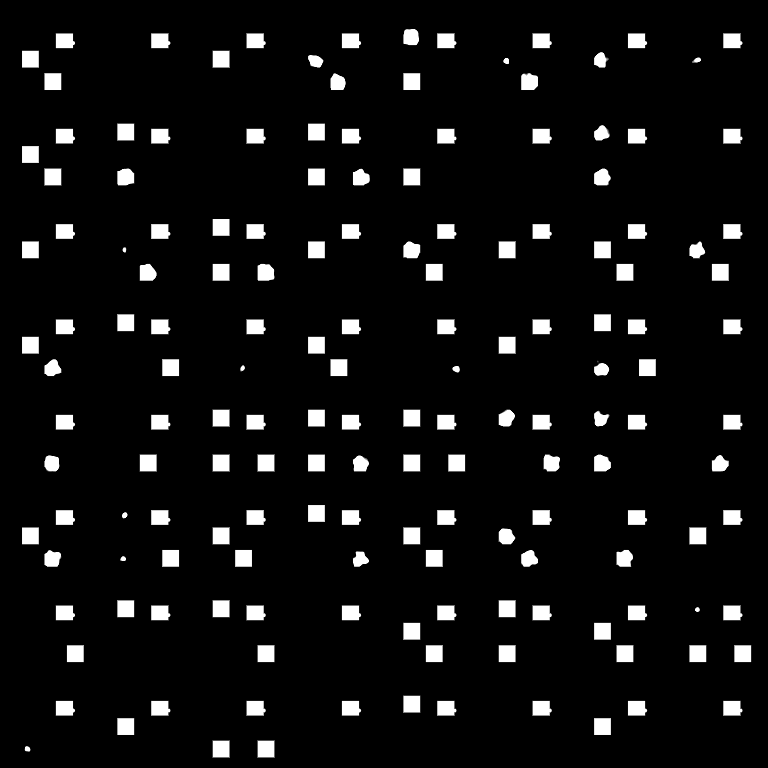
Give the GLSL for this pattern, as a Shadertoy shader.

```glsl
// White marks on black in an 8 by 8 grid of cells. Every cell holds one notched block;
// an L-shaped track of five slots adds random squares, odd or even slots per cell.
// Hashes choose which squares exist, and gradient noise erodes some of them to blobs.

const float PITCH = 0.12415;                  // cell size as a share of the canvas
const vec2 FIRST_SLOT = vec2(0.319, 0.385);   // slot positions in cell units, y down
const float SLOT_STEP = 0.2355;
const float SQUARE_HALF = 0.088;
const vec2 BLOCK_CENTER = vec2(0.676, 0.428);
const vec2 BLOCK_HALF = vec2(0.090, 0.077);
const vec2 NUB_CENTER = vec2(0.766, 0.452);
const float NUB_RADIUS = 0.021;

// Integer hash of a cell and a channel, giving 0 to 1
float hash(ivec2 cell, int channel) {
    uint h = uint(cell.x) * 1597334677u ^ uint(cell.y) * 3812015801u;
    h ^= uint(channel + 1) * 2654435769u;
    h = (h ^ (h >> 16)) * 2246822519u;
    h = (h ^ (h >> 13)) * 3266489917u;
    return float((h ^ (h >> 16)) >> 8) / 16777216.0;
}

float cornerSlope(ivec2 corner, vec2 offset) {
    float angle = 6.28318 * hash(corner, 40);
    return dot(vec2(cos(angle), sin(angle)), offset);
}

float gradientNoise(vec2 p) {
    ivec2 i = ivec2(floor(p));
    vec2 f = fract(p);
    vec2 u = f * f * f * (f * (f * 6.0 - 15.0) + 10.0);
    float low = mix(cornerSlope(i, f),
                    cornerSlope(i + ivec2(1, 0), f - vec2(1, 0)), u.x);
    float high = mix(cornerSlope(i + ivec2(0, 1), f - vec2(0, 1)),
                     cornerSlope(i + ivec2(1, 1), f - vec2(1, 1)), u.x);
    return mix(low, high, u.y);
}

float boxDistance(vec2 p, vec2 halfSize) {
    vec2 d = abs(p) - halfSize;
    return length(max(d, 0.0)) + min(max(d.x, d.y), 0.0);
}

// The constant block with a small nub on its right side
float blockDistance(vec2 local) {
    float block = boxDistance(local - BLOCK_CENTER, BLOCK_HALF);
    return min(block, length(local - NUB_CENTER) - NUB_RADIUS);
}

// Slots run down the left side, then along the bottom
vec2 slotCenter(int slot) {
    return FIRST_SLOT + SLOT_STEP * vec2(max(slot - 2, 0), min(slot, 2));
}

// A square, cut by a rough disc when it is worn
float wornSquareDistance(vec2 p, vec2 noisePoint, float wear) {
    float square = boxDistance(p, vec2(SQUARE_HALF));
    if (wear < 0.63) return square;
    float radius = wear > 0.96 ? 0.028 : mix(0.102, 0.074, (wear - 0.63) / 0.33);
    float rough = 0.05 * gradientNoise(noisePoint * 13.0);
    float disc = length(p - vec2(-0.014, 0.012)) - radius + rough;
    return max(square, disc);
}

float cellDistance(vec2 grid) {
    ivec2 cell = ivec2(floor(grid));
    vec2 local = fract(grid);
    float d = blockDistance(local);

    // Even cells use three slots, odd cells two
    int parity = hash(cell, 0) < 0.45 ? 0 : 1;
    for (int slot = parity; slot < 5; slot += 2) {
        float chance = mix(0.74, 0.5, float(slot) / 4.0);
        if (hash(cell, 1 + slot) < chance) {
            float wear = hash(cell, 10 + slot);
            d = min(d, wornSquareDistance(local - slotCenter(slot), grid, wear));
        }
    }
    return d;
}

void mainImage(out vec4 fragColor, in vec2 fragCoord) {
    float cellPixels = PITCH * min(iResolution.x, iResolution.y);
    vec2 grid = vec2(fragCoord.x, iResolution.y - fragCoord.y) / cellPixels;

    // One pixel of edge smoothing
    float coverage = clamp(0.5 - cellDistance(grid) * cellPixels, 0.0, 1.0);
    fragColor = vec4(vec3(coverage), 1.0);
}
```
